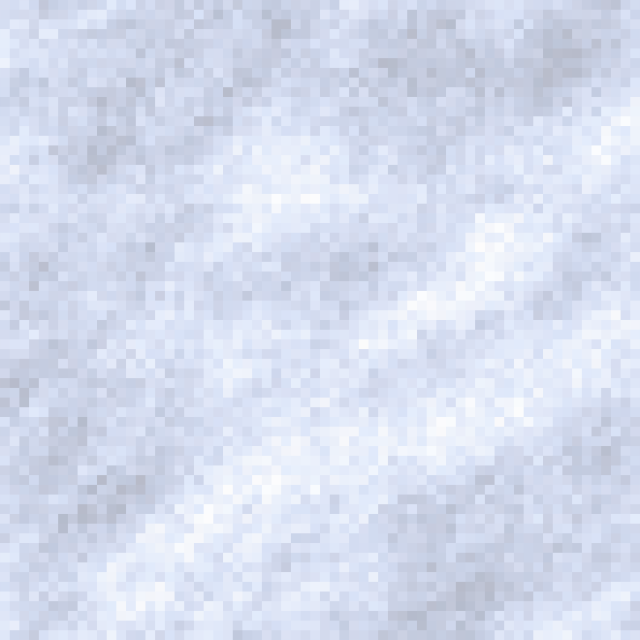
Write a three.js fragment shader that draws this texture.

```glsl
// Pixelated snow: pale blue square cells with soft diagonal drifts and fine grain.
varying vec2 vUv;

const float CELLS = 66.0;          // squares across the canvas
const float EDGE = 0.06;           // half width of a cell edge, in cells
const float DRIFT_ANGLE = 0.65;    // mean direction of the drifts, radians
const float ANGLE_SPREAD = 0.2;    // turn between octaves, radians
const vec2 DRIFT_FREQ = vec2(4.0, 9.0); // along and across the drift
const float BEND = 0.035;          // waviness of the drifts
const float DRIFT_GAIN = 0.7;      // strength of the widest drifts
const float OCTAVE_FADE = 0.63;    // strength kept by each finer octave
const float GRAIN = 0.5;           // tone variation from cell to cell
const float TINT = 0.014;          // warm and cool variation
const float NOISE_DEVIATION = 0.2145; // standard deviation of value noise
const float GRAIN_DEVIATION = 0.408;  // same for the sum of two hashes

const vec3 DEEP_SHADE = vec3(0.715, 0.735, 0.795);
const vec3 SHADE = vec3(0.765, 0.793, 0.868);
const vec3 BLUE_GREY = vec3(0.812, 0.842, 0.922);
const vec3 PALE_BLUE = vec3(0.852, 0.884, 0.962);
const vec3 ICE = vec3(0.892, 0.922, 0.982);
const vec3 FROST = vec3(0.935, 0.952, 0.984);
const vec3 SNOW = vec3(0.988, 0.990, 0.992);

float hash(vec2 p) {
  vec3 q = fract(p.xyx * vec3(0.1031, 0.1030, 0.0973));
  q += dot(q, q.yzx + 33.33);
  return fract((q.x + q.y) * q.z);
}

float valueNoise(vec2 p) {
  vec2 i = floor(p);
  vec2 f = fract(p);
  f = f * f * (3.0 - 2.0 * f);
  float low = mix(hash(i), hash(i + vec2(1.0, 0.0)), f.x);
  float high = mix(hash(i + vec2(0.0, 1.0)), hash(i + 1.0), f.x);
  return mix(low, high, f.y);
}

vec2 rotate(vec2 p, float angle) {
  float c = cos(angle);
  float s = sin(angle);
  return vec2(c * p.x + s * p.y, c * p.y - s * p.x);
}

// Stretched noise, centred on zero
float drifts(vec2 p) {
  vec2 bend = vec2(valueNoise(p * 4.0 + 71.0), valueNoise(p * 4.0 + 113.0)) - 0.5;
  p += 2.0 * BEND * bend;
  float tone = 0.0;
  float gain = DRIFT_GAIN;
  vec2 freq = DRIFT_FREQ;
  for (int i = 0; i < 3; i++) {
    float octave = float(i);
    float angle = DRIFT_ANGLE + ANGLE_SPREAD * (mod(octave, 2.0) - 0.5);
    vec2 q = rotate(p, angle) * freq + 37.0 * (octave + 1.0);
    tone += gain * (valueNoise(q) - 0.5) / NOISE_DEVIATION;
    gain *= OCTAVE_FADE;
    freq *= 2.0;
  }
  return tone;
}

// Colour ramp over tone, in standard deviations from the mean
vec3 snowRamp(float tone) {
  vec3 color = mix(DEEP_SHADE, SHADE, smoothstep(-2.6, -1.6, tone));
  color = mix(color, BLUE_GREY, clamp((tone + 1.6) / 0.9, 0.0, 1.0));
  color = mix(color, PALE_BLUE, clamp((tone + 0.7) / 0.8, 0.0, 1.0));
  color = mix(color, ICE, clamp((tone - 0.1) / 0.75, 0.0, 1.0));
  color = mix(color, FROST, clamp((tone - 0.85) / 0.75, 0.0, 1.0));
  return mix(color, SNOW, clamp((tone - 1.6) / 0.8, 0.0, 1.0));
}

// Flat colour of one square
vec3 cellColor(vec2 cell) {
  float speck = hash(cell + 211.0) + hash(cell + 397.0) - 1.0;
  float tone = drifts((cell + 0.5) / CELLS) + GRAIN * speck / GRAIN_DEVIATION;
  float tint = TINT * (hash(cell + 523.0) - 0.5);
  return snowRamp(tone) + tint * vec3(1.0, 0.0, -0.7);
}

void main() {
  // Blend the four nearest squares across a thin edge
  vec2 p = vUv * CELLS - 0.5;
  vec2 cell = floor(p);
  vec2 w = smoothstep(0.5 - EDGE, 0.5 + EDGE, fract(p));
  vec3 low = mix(cellColor(cell), cellColor(cell + vec2(1.0, 0.0)), w.x);
  vec3 high = mix(cellColor(cell + vec2(0.0, 1.0)), cellColor(cell + 1.0), w.x);
  gl_FragColor = vec4(mix(low, high, w.y), 1.0);
}
```
